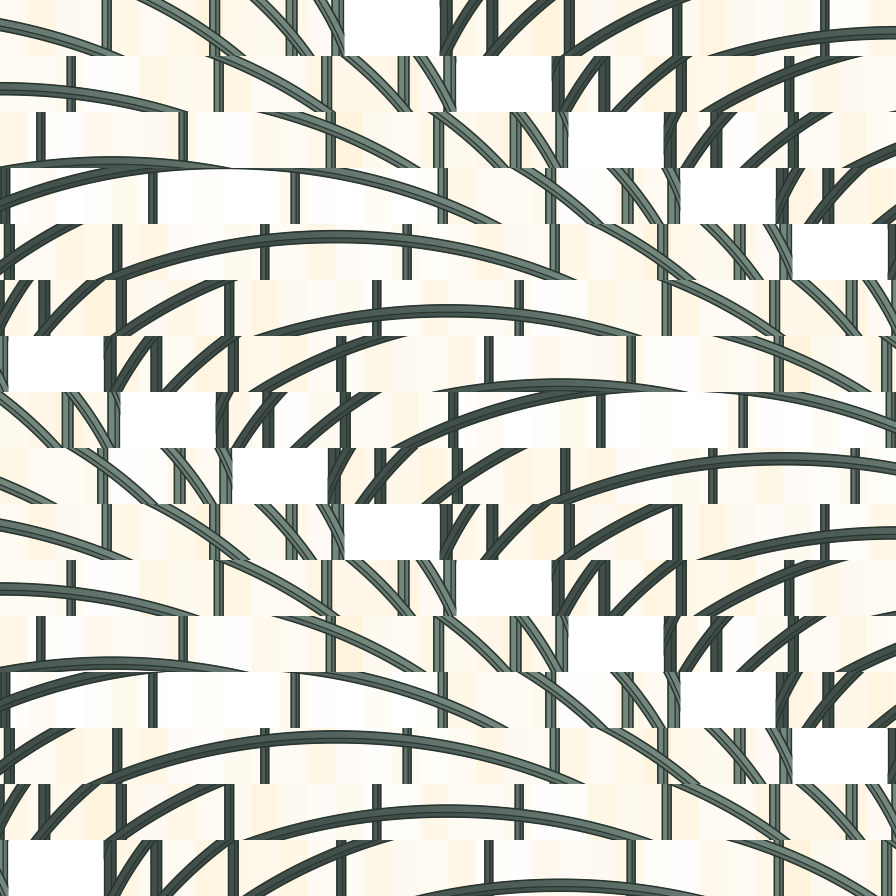
A Shadertoy shader for this pattern:

```glsl
// Layout, in canvas units
const float ROWS = 16.0;
const float ROW_SHIFT = 0.125;      // sideways step from row to row
const float PERIOD = 1.125;         // distance between vaults in a row
const float HALF_SPAN = 0.5095;     // half width of a vault
const float RIB_PITCH = 0.0833;     // vertical spacing of ribs
const float RIB_DRIFT = 0.0203;     // drop of the ribs per row
const float RIB_START = -0.0747;
const vec2  RIB_RADII = vec2(0.534, 0.41);
const float RIB_WIDTH = 0.0152;
const float OUTLINE = 0.0018;
const float STRIPS = 32.0;          // wall strips per canvas width

// Post offsets from the vault axis, bunching toward its sides
const int POSTS = 5;
const float POST_X[POSTS] = float[POSTS](0.0794, 0.2441, 0.3646, 0.4505, 0.5020);

const vec3 INK   = vec3(0.16, 0.21, 0.19);
const vec3 SHADE = vec3(0.24, 0.29, 0.27);
const vec3 MID   = vec3(0.33, 0.39, 0.37);
const vec3 LIGHT = vec3(0.45, 0.53, 0.49);
const vec3 CREAM = vec3(1.0, 0.955, 0.865);
const vec3 WHITE = vec3(1.0);

// Coverage of the region where d is negative
float inside(float d, float px) {
    return 1.0 - smoothstep(-0.6 * px, 0.6 * px, d);
}

vec3 metal(float tone) {
    return tone < 0.5 ? mix(SHADE, MID, max(tone, 0.0) * 2.0)
                      : mix(MID, LIGHT, min(tone, 1.0) * 2.0 - 1.0);
}

// Outlined two-faced bar; across is the signed distance from its axis
void drawBar(inout vec3 color, float across, float halfWidth, float tone, float px) {
    float seam = 0.2 * halfWidth;
    vec3 face = mix(metal(tone - 0.2), metal(tone + 0.1), inside(across - seam, px));
    face = mix(face, INK, inside(abs(across - seam) - 0.4 * OUTLINE, px));
    face = mix(INK, face, inside(abs(across) - halfWidth + OUTLINE, px));
    color = mix(color, face, inside(abs(across) - halfWidth, px));
}

// Tint of one wall strip, from layered sines
float warmth(float id, float row) {
    float phase = mod(row, 4.0);
    float wave = 0.6 * sin(id * 2.1 + 3.7) + 0.4 * sin(id * 5.3 + phase * 1.3);
    float paleRow = phase > 2.5 ? 0.25 : 0.0;
    float side = 0.25 * smoothstep(4.0, 9.0, abs(id + 0.5));
    return clamp(0.35 + 0.4 * wave + side - paleRow, 0.0, 1.0);
}

vec3 wall(float x, float row, float px) {
    float s = x * STRIPS;
    float id = floor(s);
    float edge = smoothstep(1.0 - px * STRIPS, 1.0, fract(s));
    return mix(WHITE, CREAM, mix(warmth(id, row), warmth(id + 1.0, row), edge));
}

void mainImage(out vec4 fragColor, in vec2 fragCoord) {
    vec2 uv = fragCoord / iResolution.xy;
    float px = 1.0 / min(iResolution.x, iResolution.y);

    // Sheared rows, each cut into vaults
    float down = (1.0 - uv.y) * ROWS;
    float row = floor(down);
    float y = fract(down) / ROWS;
    float along = uv.x - (row - 1.0) * ROW_SHIFT;
    float vault = floor(along / PERIOD + 0.5);
    float x = along - vault * PERIOD;
    float slice = row + vault;

    float tone = smoothstep(-0.3, 0.4, x);
    vec3 color = wall(x, slice, px);

    // Posts
    for (int i = 0; i < POSTS; i++) {
        float side = x < 0.0 ? -1.0 : 1.0;
        float halfWidth = mix(0.0053, 0.0073, float(i) / float(POSTS - 1));
        drawBar(color, x - side * POST_X[i], halfWidth, tone, px);
    }

    // Elliptical ribs, with their thickness measured along the normal
    float t = clamp(x / RIB_RADII.x, -0.97, 0.97);
    float rise = sqrt(1.0 - t * t);
    float slope = RIB_RADII.y / RIB_RADII.x * t / rise;
    float drop = RIB_RADII.y * (1.0 - rise);
    float offset = y - RIB_START - RIB_DRIFT * slice - drop - 0.5 * RIB_WIDTH;
    float across = mod(offset + 0.5 * RIB_PITCH, RIB_PITCH) - 0.5 * RIB_PITCH;
    float ribHalf = 0.5 * RIB_WIDTH * mix(1.0, 0.85, abs(t));
    drawBar(color, across / sqrt(1.0 + slope * slope), ribHalf, tone, px);

    // Blank gap between vaults
    color = mix(WHITE, color, inside(abs(x) - HALF_SPAN, px));
    fragColor = vec4(color, 1.0);
}
```
